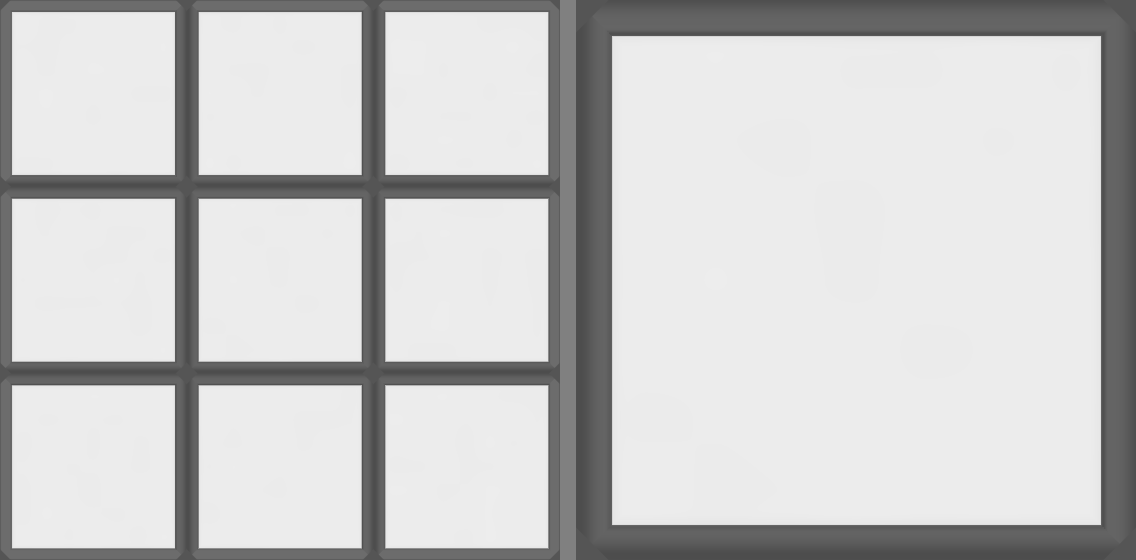
Left: the whole. Right: its middle third, enlarged.
This pattern is drawn by a WebGL 1 fragment shader. Its source:

```glsl
precision highp float;
// Three by three pale square panes held in a dark grey bevelled frame.
// Signed distances to the nearest joints give the frame, its soft grooves and
// the diamond crossings; joints on the canvas border are lighter and flatter.

uniform vec2 u_resolution;

const float REPEATS = 3.0;
const float PANE_HALF = 0.4365;
const float DIAMOND_RADIUS = 0.058;
const float PANE_GREY = 0.925;
const float CROSSING_GREY = 0.335;

float hash(vec2 p) {
  return fract(sin(dot(p, vec2(127.1, 311.7))) * 4375.85);
}

// Value noise that wraps after a whole number of lattice cells
float wrappedNoise(vec2 p, float period) {
  vec2 i = floor(p);
  vec2 f = fract(p);
  f = f * f * (3.0 - 2.0 * f);
  float a = hash(mod(i, period));
  float b = hash(mod(i + vec2(1.0, 0.0), period));
  float c = hash(mod(i + vec2(0.0, 1.0), period));
  float d = hash(mod(i + vec2(1.0, 1.0), period));
  return mix(mix(a, b, f.x), mix(c, d, f.x), f.y);
}

// Soft bump centred on zero
float bump(float d, float width) {
  float t = d / width;
  return exp(-t * t);
}

// Grey across one joint: a soft groove inside, a flat lit bevel on the border
float jointGrey(float offset, float grooveCentre, float isBorder) {
  float groove = 0.395 - 0.095 * bump(offset - grooveCentre, 0.024);
  float bevel = 0.425 - 0.08 * bump(offset, 0.005);
  return mix(groove, bevel, isBorder);
}

void main() {
  vec2 uv = gl_FragCoord.xy / u_resolution;
  float pixel = REPEATS / min(u_resolution.x, u_resolution.y);
  vec2 p = uv * REPEATS;

  // Signed offsets from the nearest joints, and which joints lie on the border
  vec2 joint = floor(p + 0.5);
  vec2 offset = p - joint;
  vec2 isBorder = 1.0 - step(0.5, mod(joint, REPEATS));

  // Vertical and horizontal joints meet at a mitre
  float vertical = jointGrey(offset.x, 0.006, isBorder.x);
  float horizontal = jointGrey(offset.y, 0.007, isBorder.y);
  float mitre = abs(offset.x) - abs(offset.y);
  float grey = mix(vertical, horizontal, smoothstep(-pixel, pixel, mitre));

  // Diamond where the chamfered frame corners meet
  float diamond = abs(offset.x) + abs(offset.y) - DIAMOND_RADIUS;
  float crossing = 1.0 - smoothstep(-pixel, pixel, diamond);
  grey = mix(grey, CROSSING_GREY, crossing);

  // Thin dark rim around the pane, heavier on its top and right sides
  vec2 local = fract(p) - vec2(0.501, 0.499);
  float paneDistance = max(abs(local.x), abs(local.y)) - PANE_HALF;
  float heavySide = step(0.0, local.x + local.y);
  grey -= (0.04 + 0.04 * heavySide) * bump(paneDistance - 0.004, 0.005);

  // Pane with faint mottling and a slight darkening at its edge
  float mottle = wrappedNoise(uv * 24.0, 24.0) - 0.5;
  float pane = PANE_GREY + 0.006 * mottle - 0.02 * bump(paneDistance, 0.012);
  float inPane = 1.0 - smoothstep(-0.7 * pixel, 0.7 * pixel, paneDistance);
  grey = mix(grey, pane, inPane);

  gl_FragColor = vec4(vec3(grey), 1.0);
}
```
